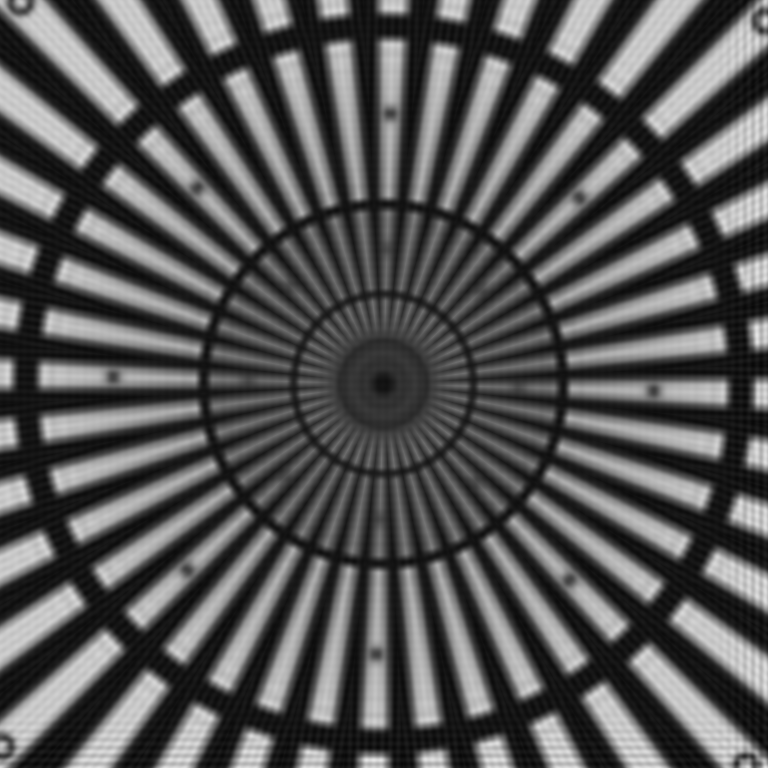
Reproduce this pattern procedurally as a three.js fragment shader.

```glsl
// A soft grey star target: forty spokes cut by three dark rings, with a dim hub
// and eightfold focus marks. Built in polar coordinates from blurred distances;
// layered cosines give the faint ringing along edges and canvas borders.
#define SPOKES 40.0
#define TWIST 0.026
#define CENTRE vec2(0.4993, 0.5)
#define EDGE_BLUR 0.0105
#define INNER_RING 0.117
#define MIDDLE_RING 0.234
#define OUTER_RING 0.4655
#define MARK_RADIUS 0.352
#define CORNER_RADIUS 0.686
#define FLOOR_GREY 0.075
#define RIPPLE 0.018

varying vec2 vUv;

const float TAU = 6.2831853;

float bell(float x, float width) {
  return exp(-x * x / (width * width));
}

// Zero inside a circular gap, one away from it.
float ringGap(float r, float radius, float halfWidth, float blur) {
  return smoothstep(halfWidth - blur, halfWidth + blur, abs(r - radius));
}

// Decaying bright and dim bands beside a circular gap.
float ringEcho(float r, float radius, float halfWidth) {
  float d = abs(r - radius) - halfWidth;
  return step(0.0, d) * sin(TAU * d / 0.022) * exp(-d / 0.02);
}

// Signed offset from the nearest spoke axis, measured along the arc.
float spokeOffset(float angle, float r) {
  float turn = angle * SPOKES / TAU;
  return (fract(turn + 0.5) - 0.5) * TAU * r / SPOKES;
}

// Position relative to a mark repeated in eight directions.
vec2 markSpace(float angle, float r, float radius) {
  float sector = TAU / 8.0;
  float folded = mod(angle + 0.5 * sector, sector) - 0.5 * sector;
  return r * vec2(cos(folded), sin(folded)) - vec2(radius, 0.0);
}

void main() {
  vec2 p = vUv - CENTRE;
  float r = length(p);
  float angle = atan(p.y, p.x + 1e-6) + TWIST;

  // Spokes: constant blur, so contrast falls toward the hub.
  float offset = spokeOffset(angle, r);
  float halfWidth = 0.242 * TAU * r / SPOKES;
  float spoke = 1.0 - smoothstep(halfWidth - EDGE_BLUR, halfWidth + EDGE_BLUR, abs(offset));
  float contrast = smoothstep(0.052, 0.098, r);
  spoke = mix(0.42, spoke, contrast);

  // Brightness steps up outside the middle ring and rises outward.
  float innerLevel = mix(0.46, 0.40, smoothstep(0.10, 0.15, r));
  float outerLevel = mix(0.57, 0.71, smoothstep(0.22, 0.52, r));
  float level = mix(innerLevel, outerLevel, smoothstep(0.226, 0.242, r));

  // Dark circular gaps.
  float gaps = ringGap(r, OUTER_RING, 0.0165, 0.009)
             * ringGap(r, MIDDLE_RING, 0.0065, 0.0065)
             * mix(0.2, 1.0, ringGap(r, INNER_RING, 0.005, 0.005));
  float echo = ringEcho(r, OUTER_RING, 0.018) + 0.6 * ringEcho(r, MIDDLE_RING, 0.008);

  // Focus marks: dark spots, fainter inner ones, small corner rings.
  vec2 mark = markSpace(angle, r, MARK_RADIUS);
  vec2 faintMark = markSpace(angle, r, 0.5 * MARK_RADIUS);
  vec2 cornerMark = markSpace(angle, r, CORNER_RADIUS);
  float marks = (1.0 - 0.75 * bell(length(mark), 0.0105))
              * (1.0 - 0.38 * bell(length(faintMark), 0.011))
              * (1.0 - 0.72 * bell(length(cornerMark) - 0.013, 0.007));

  float grey = FLOOR_GREY + level * spoke * gaps * marks * (1.0 + 0.09 * echo);

  // Hub: grey disc with a thin rim, subtle rings and a dark core.
  float hub = 1.0 - smoothstep(0.05, 0.075, r);
  grey = mix(grey, 0.205 + 0.012 * cos(TAU * r / 0.02), hub);
  grey -= 0.05 * bell(r - 0.057, 0.005);
  grey -= 0.145 * bell(r, 0.016);

  // Fine ringing along the spokes and over the whole canvas.
  float away = smoothstep(0.16, 0.32, r);
  grey += RIPPLE * away * cos(TAU * offset / 0.0105);
  grey += 0.3 * RIPPLE * (cos(TAU * vUv.x / 0.0106) + cos(TAU * vUv.y / 0.0106));

  // Stronger stripes near the right and lower borders.
  float rightBand = smoothstep(0.92, 1.0, vUv.x);
  float lowerBand = 1.0 - smoothstep(0.0, 0.08, vUv.y);
  float stripes = rightBand * cos(TAU * vUv.x / 0.0106) + lowerBand * cos(TAU * vUv.y / 0.0106);
  grey += 0.045 * stripes * (0.4 + spoke * gaps);

  gl_FragColor = vec4(vec3(clamp(grey, 0.0, 1.0)), 1.0);
}
```
